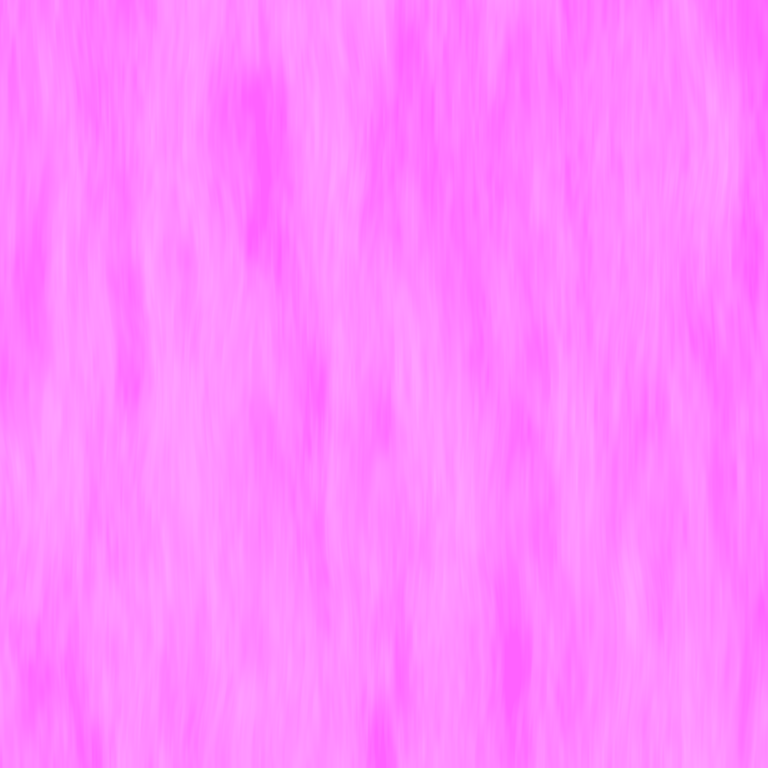
Reproduce this texture procedurally as a Shadertoy shader.

```glsl
const vec2 STREAK_FREQUENCY = vec2(12.0, 2.5);  // broad streaks per canvas
const int STREAK_OCTAVES = 5;
const float STREAK_GAIN = 0.66;
const float STREAK_CONTRAST = 0.39;
const vec2 FIBRE_FREQUENCY = vec2(88.0, 8.0);   // fine fibres per canvas
const int FIBRE_OCTAVES = 3;
const float FIBRE_GAIN = 0.85;
const float FIBRE_CONTRAST = 0.115;
const vec2 WARP_FREQUENCY = vec2(11.0, 6.0);
const float WARP_AMOUNT = 0.016;
const float STAGGER_FREQUENCY = 24.0;
const float STAGGER_AMOUNT = 0.11;
const float BASE_GREEN = 0.537;
const float DARK_SKEW = 0.6;                    // deepens dark streaks, flattens light ones
const vec2 GREEN_RANGE = vec2(0.38, 0.62);

float hash(vec2 cell) {
    return fract(sin(dot(cell, vec2(127.1, 311.7))) * 43758.5453);
}

float valueNoise(vec2 p) {
    vec2 cell = floor(p);
    vec2 f = fract(p);
    vec2 blend = f * f * f * (f * (f * 6.0 - 15.0) + 10.0);
    float bottom = mix(hash(cell), hash(cell + vec2(1.0, 0.0)), blend.x);
    float top = mix(hash(cell + vec2(0.0, 1.0)), hash(cell + vec2(1.0, 1.0)), blend.x);
    return mix(bottom, top, blend.y);
}

// Layered noise, centred on zero
float layeredNoise(vec2 p, int octaves, float gain) {
    float total = 0.0;
    float weightSum = 0.0;
    float weight = 1.0;
    for (int i = 0; i < octaves; i++) {
        total += weight * (valueNoise(p) - 0.5);
        weightSum += weight;
        weight *= gain;
        p = p * vec2(2.03, 1.85) + vec2(17.3, 9.7);
    }
    return total / weightSum;
}

void mainImage(out vec4 fragColor, in vec2 fragCoord) {
    vec2 uv = fragCoord / iResolution.xy;

    // Bend the fibres sideways and stagger their ends
    vec2 p = uv;
    p.x += WARP_AMOUNT * (valueNoise(uv * WARP_FREQUENCY + 41.0) - 0.5);
    p.y += STAGGER_AMOUNT * (valueNoise(vec2(uv.x * STAGGER_FREQUENCY, uv.y * 2.0) + 73.0) - 0.5);

    // Broad streaks carry the tone, fibres add the fine grain
    float streak = layeredNoise(p * STREAK_FREQUENCY + 23.0, STREAK_OCTAVES, STREAK_GAIN);
    float fibre = layeredNoise(p * FIBRE_FREQUENCY + 61.0, FIBRE_OCTAVES, FIBRE_GAIN);

    // Only the green channel varies
    float green = BASE_GREEN + STREAK_CONTRAST * streak - DARK_SKEW * streak * streak;
    green += FIBRE_CONTRAST * fibre;
    green = clamp(green, GREEN_RANGE.x, GREEN_RANGE.y);

    fragColor = vec4(1.0, green, 1.0, 1.0);
}
```
